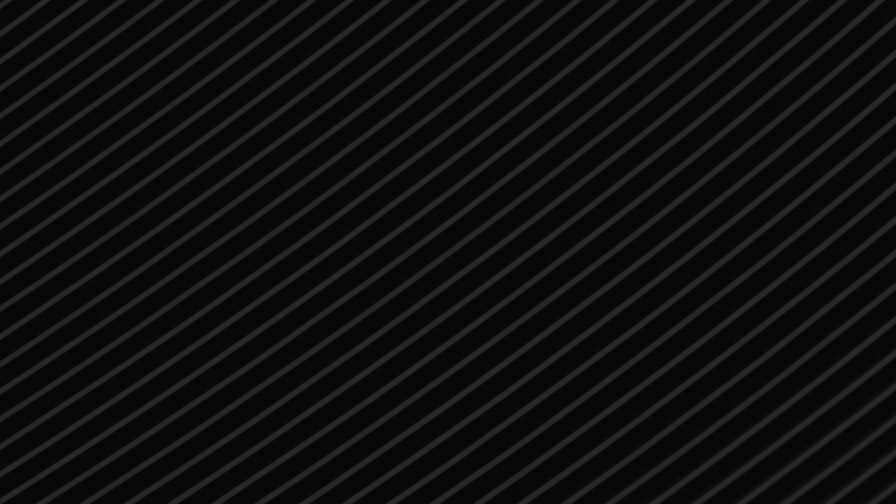
Give the GLSL for this pattern, as a Shadertoy shader.

```glsl
// Thin grey diagonal stripes, rising to the right, on a near-black ground.
// A bilinear stripe coordinate makes the spacing fan out gently toward the
// lower right, where the edges blur and a dim smear follows each stripe.

const vec3 GROUND = vec3(0.030);
const vec3 STRIPE = vec3(0.150);
const float HALF_WIDTH = 0.118;   // in stripe periods

float hash(vec2 p) {
    p = fract(p * vec2(0.1031, 0.1137));
    p += dot(p, p.yx + 33.33);
    return fract((p.x + p.y) * p.x * 17.0);
}

float valueNoise(vec2 p) {
    vec2 cell = floor(p);
    vec2 f = fract(p);
    f = f * f * (3.0 - 2.0 * f);
    float low = mix(hash(cell), hash(cell + vec2(1.0, 0.0)), f.x);
    float high = mix(hash(cell + vec2(0.0, 1.0)), hash(cell + vec2(1.0)), f.x);
    return mix(low, high, f.y);
}

// Stripe number at a canvas position: x to the right, y down, both 0 to 1.
float stripeCoord(vec2 p) {
    float top = mix(-1.23, 22.40, p.x);
    float bottom = mix(17.07, 37.55, p.x);
    return mix(top, bottom, p.y);
}

// Coverage of a band centred on every whole number of u.
float band(float u, float halfWidth, float softness) {
    float d = abs(fract(u + 0.5) - 0.5);
    return 1.0 - smoothstep(halfWidth - softness, halfWidth + softness, d);
}

void mainImage(out vec4 fragColor, in vec2 fragCoord) {
    vec2 p = fragCoord / iResolution.xy;
    p.y = 1.0 - p.y;

    float u = stripeCoord(p);
    float pixel = length(vec2(dFdx(u), dFdy(u)));
    float id = floor(u + 0.5);

    // Slight waver of the edges and unevenness along each stripe
    u += 0.025 * (valueNoise(vec2(p.x * 14.0, id * 3.0)) - 0.5);
    float tone = 0.95 + 0.06 * hash(vec2(id, 7.0))
               + 0.05 * valueNoise(vec2(p.x * 40.0, id * 5.0));

    // Wear gathers in the lower right corner
    float wear = smoothstep(1.45, 1.95, p.x + p.y);
    float softness = 0.65 * pixel + 0.03 + 0.03 * wear;
    float stripe = band(u, HALF_WIDTH, softness);
    float smear = band(u + 0.16, 0.07, 0.07 + pixel) * (0.04 + 0.3 * wear);

    float coverage = max(stripe * tone, smear);
    vec3 color = mix(GROUND, STRIPE, coverage);
    color += 0.006 * (valueNoise(p * vec2(190.0, 110.0)) - 0.5);
    fragColor = vec4(color, 1.0);
}
```
